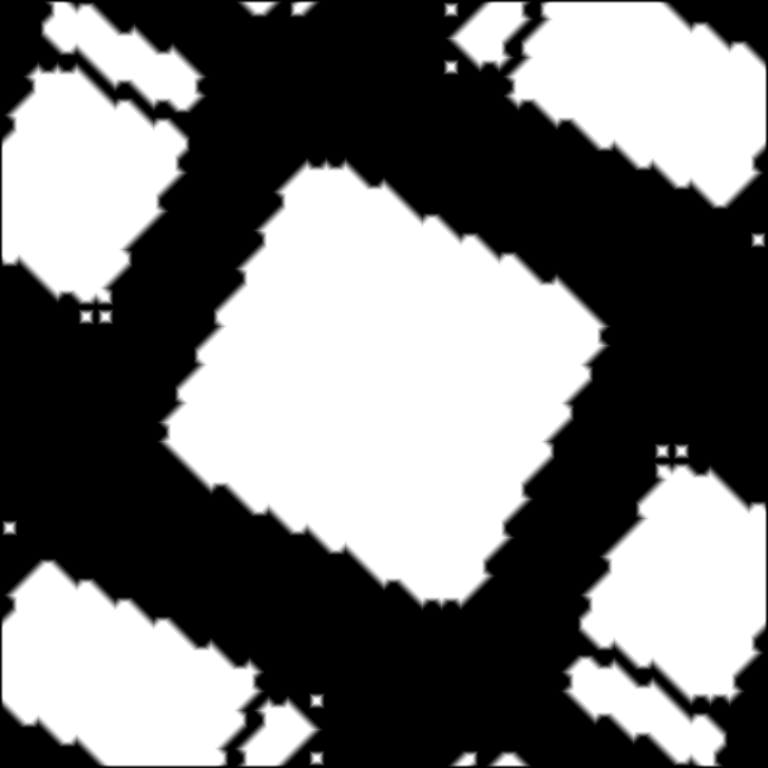
A Shadertoy shader for this pattern:

```glsl
// Tilted white blocks on black, half-turn symmetric, sampled on a coarse faceted lattice.

#define GRID 40.0                // lattice cells across the canvas
#define TILT 0.488               // clockwise tilt of the blocks, radians
#define ROUNDING 0.25            // corner radius as a share of the half size
#define RAMP vec2(0.10, 0.90)    // tonal range of the edge gradient
#define BORDER 0.0025            // dark rim of the canvas
#define INK vec3(0.0)
#define PAPER vec3(1.0)

// Blocks in tilted axes: centre, half size. The half turn supplies the rest.
const vec4 BLOCKS[7] = vec4[7](
    vec4( 0.000, 0.000, 0.230, 0.221),
    vec4(-0.478, 0.038, 0.108, 0.128),
    vec4(-0.505, 0.219, 0.110, 0.031),
    vec4( 0.126, 0.508, 0.168, 0.098),
    vec4(-0.095, 0.480, 0.029, 0.050),
    vec4(-0.380, 0.376, 0.020, 0.025),
    vec4(-0.327, 0.388, 0.012, 0.013));

// Lone cells, in lattice units from the centre
const vec2 SPECKS[5] = vec2[5](
    vec2(3.5, 19.5), vec2(3.5, 16.5), vec2(19.5, 7.5),
    vec2(-15.5, 3.5), vec2(-14.5, 3.5));

float roundedBox(vec2 p, vec2 halfSize) {
    float radius = ROUNDING * min(halfSize.x, halfSize.y);
    vec2 d = abs(p) - halfSize + radius;
    return length(max(d, 0.0)) + min(max(d.x, d.y), 0.0) - radius;
}

// Binary value of one lattice node
float node(vec2 n) {
    if (n.y < 0.0) n = -n;       // half-turn symmetry
    vec2 p = n / GRID;
    float c = cos(TILT), s = sin(TILT);
    vec2 q = vec2(c * p.x - s * p.y, s * p.x + c * p.y);

    float dist = 1.0;
    for (int i = 0; i < 7; i++)
        dist = min(dist, roundedBox(q - BLOCKS[i].xy, BLOCKS[i].zw));

    float lit = step(dist, 0.0);
    for (int i = 0; i < 5; i++) {
        vec2 d = abs(n - SPECKS[i]);
        lit = max(lit, step(max(d.x, d.y), 0.1));
    }
    return lit;
}

// Four triangles per cell, joining its centre to its corners
float facets(vec2 p) {
    vec2 centre = floor(p) + 0.5;
    vec2 f = p - centre;
    bool sideways = abs(f.x) > abs(f.y);
    float major = sideways ? f.x : f.y;
    float minor = sideways ? f.y : f.x;
    float side = major < 0.0 ? -0.5 : 0.5;
    vec2 cornerA = sideways ? vec2(side, -0.5) : vec2(-0.5, side);
    vec2 cornerB = sideways ? vec2(side, 0.5) : vec2(0.5, side);

    float along = 0.5 + 0.5 * minor / max(abs(major), 1e-5);
    float rim = mix(node(centre + cornerA), node(centre + cornerB), along);
    return mix(node(centre), rim, 2.0 * abs(major));
}

void mainImage(out vec4 fragColor, in vec2 fragCoord) {
    vec2 p = fragCoord / iResolution.xy - 0.5;
    float tone = smoothstep(RAMP.x, RAMP.y, facets(p * GRID));

    // Dark rim
    float inset = 0.5 - max(abs(p.x), abs(p.y));
    tone *= smoothstep(0.0, 2.0 * BORDER, inset);

    fragColor = vec4(mix(INK, PAPER, tone), 1.0);
}
```
